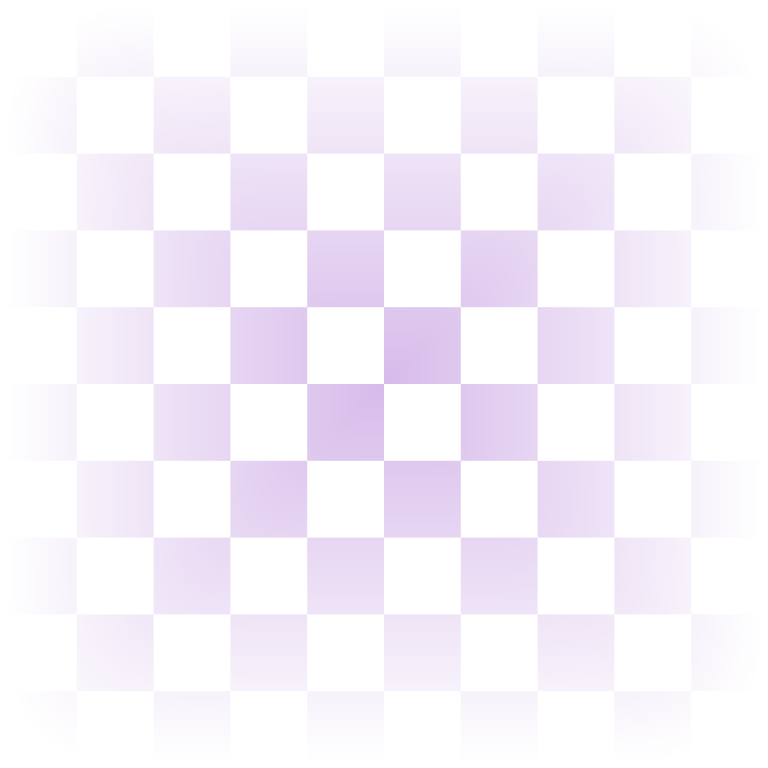
This background is drawn by a Shadertoy shader. Its source:

```glsl
// Signed checker waves, softened over one pixel: 1 on tinted tiles, 0 on white ones
float checkerCoverage(vec2 uv, float tiles) {
    float frequency = 3.14159 * tiles;
    vec2 edgePixels = sin(frequency * uv) / frequency * iResolution.xy;
    vec2 side = clamp(edgePixels * 2.0, -1.0, 1.0);
    return 0.5 + 0.5 * side.x * side.y;
}

// Distance from the centre along a square with slightly rounded corners
float roundedSquareDistance(vec2 p) {
    vec2 p8 = pow(abs(p), vec2(8.0));
    return pow(p8.x + p8.y, 0.125);
}

void mainImage(out vec4 fragColor, in vec2 fragCoord) {
    vec2 uv = fragCoord / iResolution.xy;

    // Tint is strongest in the middle and fades out at the border
    float reach = roundedSquareDistance(uv - 0.5);
    float strength = clamp(1.0 - reach / 0.495, 0.0, 1.0);

    // Lilac tiles on white
    vec3 white = vec3(1.0);
    vec3 lilac = vec3(0.842, 0.73, 0.917);
    vec3 color = mix(white, lilac, strength * checkerCoverage(uv, 10.0));

    fragColor = vec4(color, 1.0);
}
```
